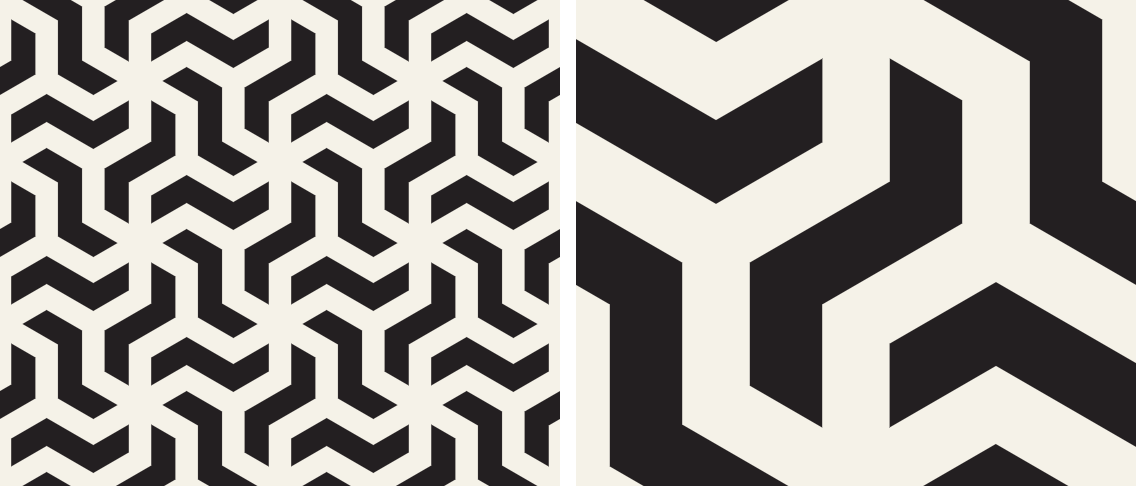
Left: the whole. Right: its middle third, enlarged.
This pattern is drawn by a WebGL 1 fragment shader. Its source:

```glsl
precision highp float;
// Dark zigzag bars pinwheeling around the points of a hexagonal lattice.
// Each pixel is folded to its nearest lattice point, where one bar distance
// function is repeated by six turns of 60 degrees; 2 by 3 cells fill the canvas.

uniform vec2 u_resolution;

const float SQRT3 = 1.73205;

// Offset from the nearest point of a centred rectangular lattice.
vec2 nearestStar(vec2 p, vec2 cell) {
  vec2 corner = mod(p + 0.5 * cell, cell) - 0.5 * cell;
  vec2 centre = mod(p, cell) - 0.5 * cell;
  return dot(corner, corner) < dot(centre, centre) ? corner : centre;
}

// Mitred zigzag band with vertical ends, centred on the origin.
float zigzagBar(vec2 p) {
  float wave = sign(p.x) * (abs(abs(p.x) - 1.0 / 6.0) - 1.0 / 6.0) / SQRT3;
  float band = abs(p.y - wave) * 0.5 * SQRT3 - 0.0862;
  return max(band, abs(p.x) - 0.42);
}

void main() {
  vec2 cell = vec2(2.0, 2.0 / SQRT3);
  vec2 p = nearestStar(gl_FragCoord.xy / u_resolution * vec2(2.0, 3.0) * cell, cell);

  // Six bars around the star, each centred halfway to a neighbouring star.
  mat2 turn = mat2(0.5, 0.5 * SQRT3, -0.5 * SQRT3, 0.5);
  float dist = 1.0;
  for (int i = 0; i < 6; i++) {
    dist = min(dist, zigzagBar(p - vec2(0.5, 0.5 / SQRT3)));
    p = turn * p;
  }

  // Flat ink on cream, smoothed over about one pixel.
  float pixel = 4.0 / u_resolution.x;
  float ink = 1.0 - smoothstep(-0.7 * pixel, 0.7 * pixel, dist);
  vec3 cream = vec3(0.96, 0.95, 0.91);
  vec3 charcoal = vec3(0.138, 0.12, 0.128);
  gl_FragColor = vec4(mix(cream, charcoal, ink), 1.0);
}
```
